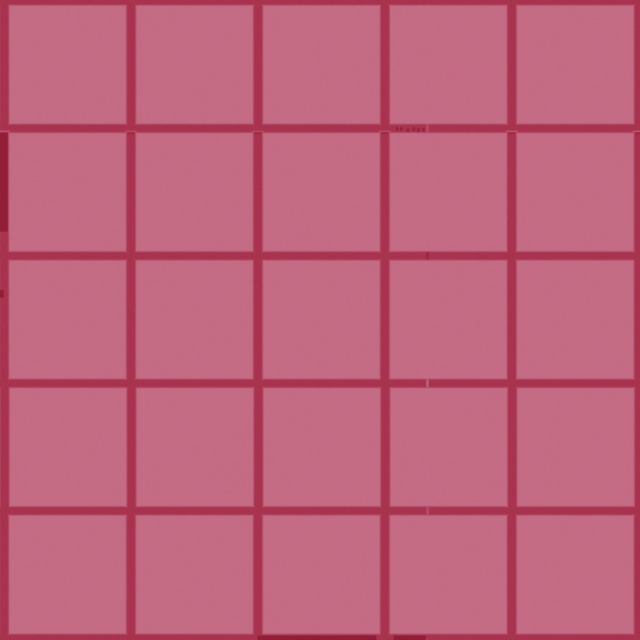
This pattern is drawn by a Shadertoy shader. Its source:

```glsl
#define PITCH vec2(0.1983, 0.1992)
#define ORIGIN vec2(0.0062, 0.0026)
#define HALF_WIDTH vec2(0.0073, 0.0067)
#define EDGE_BLUR 0.0026
#define ROW_SHIFT 0.0026
#define GRAIN 0.006
#define SEAM_ROW 4.0
#define NICK_X 0.668
#define TILE_COLOR vec3(0.77, 0.42, 0.52)
#define LINE_COLOR vec3(0.66, 0.20, 0.31)
#define SCUFF_COLOR vec3(0.56, 0.10, 0.20)

float hash(vec2 p) {
    vec3 q = fract(vec3(p.xyx) * 0.1031);
    q += dot(q, q.yzx + 33.33);
    return fract((q.x + q.y) * q.z);
}

// Soft coverage of an axis-aligned box
float box(vec2 p, vec2 center, vec2 halfSize) {
    float blur = max(0.0012, 0.7 / iResolution.y);
    vec2 d = abs(p - center) - halfSize;
    vec2 inside = 1.0 - smoothstep(-blur, blur, d);
    return inside.x * inside.y;
}

// Distance to the nearest grid line on each axis
vec2 lineDistance(vec2 p) {
    return abs(fract(p / PITCH + 0.5) - 0.5) * PITCH;
}

void mainImage(out vec4 fragColor, in vec2 fragCoord) {
    vec2 uv = fragCoord / iResolution.y;
    vec2 p = uv - ORIGIN;

    // Each row of tiles sits slightly off its neighbours
    float row = floor(p.y / PITCH.y);
    p.x -= ROW_SHIFT * (hash(vec2(row, 7.0)) - 0.5);

    // Grid lines
    float blur = max(EDGE_BLUR, 0.7 / iResolution.y);
    vec2 d = lineDistance(p);
    vec2 lines = 1.0 - smoothstep(-blur, blur, d - HALF_WIDTH);
    float grid = max(lines.x, lines.y);
    vec3 color = mix(TILE_COLOR, LINE_COLOR, grid);

    // Dark scuffs along the left and bottom borders
    float scuff = box(uv, vec2(0.004, 0.715), vec2(0.008, 0.077));
    scuff = max(scuff, box(uv, vec2(0.001, 0.541), vec2(0.005, 0.006)));
    scuff = max(scuff, box(uv, vec2(0.495, 0.002), vec2(0.093, 0.005)));
    scuff = max(scuff, box(uv, vec2(0.640, 0.002), vec2(0.025, 0.005)));
    color = mix(color, SCUFF_COLOR, 0.85 * scuff);

    // Small breaks in the horizontal lines: pale low down, dark above
    for (float i = 1.0; i < 4.5; i++) {
        float y = ORIGIN.y + i * PITCH.y;
        float nick = box(uv, vec2(NICK_X, y), vec2(0.002, 0.006));
        bool pale = i < 2.5 || i == SEAM_ROW;
        color = mix(color, pale ? TILE_COLOR : SCUFF_COLOR, nick * (i == 2.0 ? 0.8 : 0.45));
    }

    // Pale seam where the vertical lines meet the worn row
    float seamY = ORIGIN.y + SEAM_ROW * PITCH.y;
    float column = floor(p.x / PITCH.x + 0.5);
    float seam = box(vec2(d.x, uv.y), vec2(0.0, seamY - 0.0045), vec2(0.009, 0.001));
    color = mix(color, TILE_COLOR, seam * mix(0.3, 0.8, hash(vec2(column, 3.0))));
    float shadow = box(vec2(d.x, uv.y), vec2(0.0, seamY - 0.008), vec2(0.006, 0.0015));
    color = mix(color, SCUFF_COLOR, 0.35 * shadow);

    // Specks scattered along the worn row
    for (float i = 0.0; i < 6.0; i++) {
        float x = 0.618 + 0.0085 * (i + 0.5 * hash(vec2(i, 11.0)));
        float y = seamY - 0.002 + 0.003 * (hash(vec2(i, 23.0)) - 0.5);
        color = mix(color, SCUFF_COLOR, 0.7 * box(uv, vec2(x, y), vec2(0.0018, 0.003)));
    }

    // Faint mottling
    color += GRAIN * (hash(floor(uv * 256.0)) - 0.5);
    fragColor = vec4(color, 1.0);
}
```
